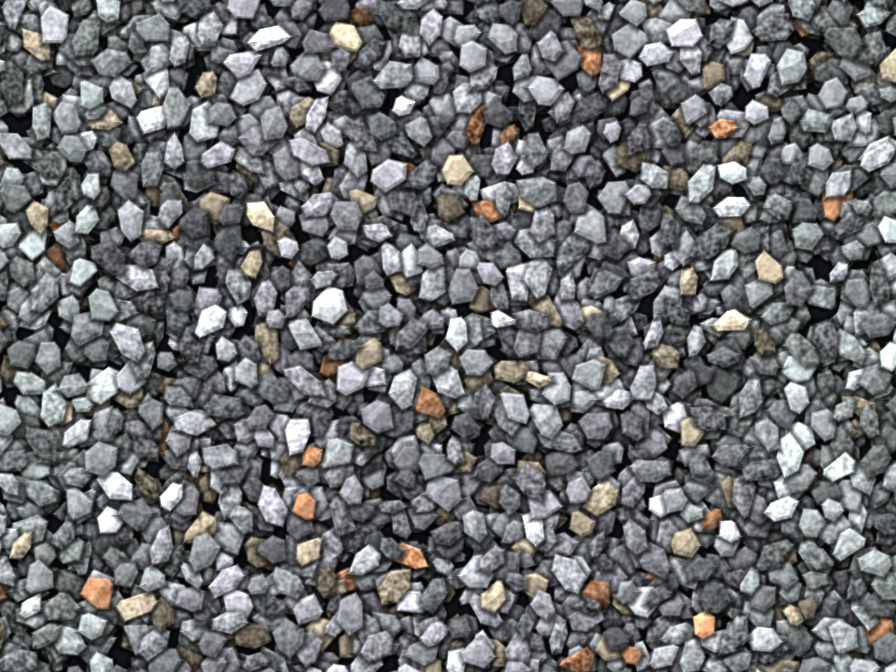
Reproduce this texture procedurally as a Shadertoy shader.

```glsl
#define STONES 18.5          // grid cells per canvas height
#define LAYERS 5             // piles of stones, bottom to top
#define EDGES 6              // sides of one stone
#define SOFTNESS 0.06        // edge blur, in cells
#define SHADOW_REACH 0.17    // in cells
#define SHADOW_DEPTH 0.68
#define GRAIN 0.42
#define RELIEF 0.26          // contrast between facets
#define LIGHT vec2(-0.45, 0.89)
#define GAP_COLOR vec3(0.07, 0.08, 0.10)

const float TAU = 6.2831853;

vec3 hash3(vec2 p) {
    vec3 q = fract(p.xyx * vec3(0.1031, 0.1030, 0.0973));
    q += dot(q, q.yxz + 33.33);
    return fract((q.xxy + q.yzz) * q.zyx);
}

mat2 rotation(float angle) {
    float c = cos(angle), s = sin(angle);
    return mat2(c, s, -s, c);
}

float cornerGradient(vec2 cell, vec2 corner, vec2 f) {
    float angle = TAU * hash3(cell + corner).x;
    return dot(vec2(cos(angle), sin(angle)), f - corner);
}

float gradientNoise(vec2 p) {
    vec2 i = floor(p), f = fract(p);
    vec2 u = f * f * f * (f * (f * 6.0 - 15.0) + 10.0);
    float low = mix(cornerGradient(i, vec2(0, 0), f), cornerGradient(i, vec2(1, 0), f), u.x);
    float high = mix(cornerGradient(i, vec2(0, 1), f), cornerGradient(i, vec2(1, 1), f), u.x);
    return mix(low, high, u.y);
}

// Irregular convex polygon: signed distance in x, normal of nearest side in yz
vec3 stoneShape(vec2 p, vec2 id, float size) {
    vec3 nearest = vec3(-9.0, 0.0, 0.0);
    for (int k = 0; k < EDGES; k++) {
        vec3 h = hash3(id + float(k + 1) * vec2(91.7, 37.3));
        float angle = TAU * (float(k) + 0.5 * h.x) / float(EDGES);
        vec2 normal = vec2(cos(angle), sin(angle));
        float d = dot(p, normal) - size * mix(0.72, 1.1, h.y);
        if (d > nearest.x) nearest = vec3(d, normal);
    }
    return nearest;
}

// Mostly cool greys, with a few white, tan and rusty stones
vec3 stoneColor(vec3 h, float side) {
    float tone = mix(0.36, 0.82, h.x);
    tone = mix(tone, 0.95, step(0.93, h.y));
    vec3 tint = mix(vec3(0.99, 0.98, 1.045), vec3(0.96, 1.01, 1.01), clamp(h.z * 0.8 + side * 0.5, 0.0, 1.0));
    float kind = fract(h.z * 7.31 + h.x * 3.7);
    tint = mix(tint, vec3(1.06, 0.99, 0.86), step(0.90, kind));
    tint = mix(tint, vec3(1.18, 0.86, 0.64), step(0.982, kind));
    return tone * tint;
}

void mainImage(out vec4 fragColor, in vec2 fragCoord) {
    vec2 uv = (fragCoord - 0.5 * iResolution.xy) / iResolution.y;
    float blur = max(SOFTNESS, STONES / iResolution.y);
    float side = smoothstep(0.25, 0.65, abs(uv.x));
    float grain = gradientNoise(uv * 75.0 + 40.0) + gradientNoise(uv * 150.0 + 90.0);
    vec3 color = GAP_COLOR;

    for (int layer = 0; layer < LAYERS; layer++) {
        float level = float(layer);
        mat2 layerTurn = rotation(level * 1.3 + 0.4);
        vec2 p = layerTurn * uv * STONES + level * vec2(17.3, 9.7) + 50.0;
        vec2 lightInLayer = layerTurn * LIGHT;

        for (int j = -1; j <= 1; j++)
        for (int i = -1; i <= 1; i++) {
            vec2 cell = floor(p) + vec2(i, j);
            vec2 id = cell + level * vec2(57.0, 113.0);
            vec3 place = hash3(id);
            vec3 form = hash3(id + 211.5);
            vec3 look = hash3(id + 419.2);
            vec2 q = p - cell - mix(vec2(0.15), vec2(0.85), place.xy);
            if (dot(q, q) > 1.35) continue;

            // Turn and stretch the stone
            mat2 turn = rotation(TAU * place.z);
            float aspect = sqrt(mix(1.0, 1.75, form.x));
            vec2 stretch = vec2(1.0 / aspect, aspect);
            float size = mix(0.26, 0.48, sqrt(form.y));
            q = turn * q * stretch;
            vec2 light = turn * lightInLayer;
            vec3 shape = stoneShape(q, id, size);
            float facing = dot(normalize(shape.yz * stretch), light);

            // Shadow on the stones beneath
            float shade = 1.0 - smoothstep(0.0, SHADOW_REACH, shape.x);
            color *= 1.0 - SHADOW_DEPTH * shade * (0.72 - 0.28 * facing);

            // Bevelled sides, a ridge across the top and a rough surface
            float bevelWidth = mix(0.08, 0.24, form.z);
            float bevel = smoothstep(-bevelWidth, -bevelWidth * 0.6, shape.x);
            vec2 ridge = vec2(cos(TAU * look.x * 5.0), sin(TAU * look.x * 5.0));
            float slope = smoothstep(-0.04, 0.04, dot(q, ridge) + 0.2 * (look.y - 0.5)) - 0.5;
            float relief = bevel * (facing - 0.15) + (1.0 - bevel) * slope * dot(ridge, light) * 0.9;
            float rim = smoothstep(-0.07, 0.02, shape.x);
            vec3 surface = stoneColor(look, side) * (1.0 + RELIEF * relief);
            surface += GRAIN * grain * mix(0.35, 1.0, form.x) * 0.75;
            surface *= (1.0 - 0.3 * rim) * mix(0.84, 1.04, level / float(LAYERS - 1));

            color = mix(color, surface, 1.0 - smoothstep(-blur, blur * 0.5, shape.x));
        }
    }
    fragColor = vec4(clamp(color, 0.0, 1.0), 1.0);
}
```
